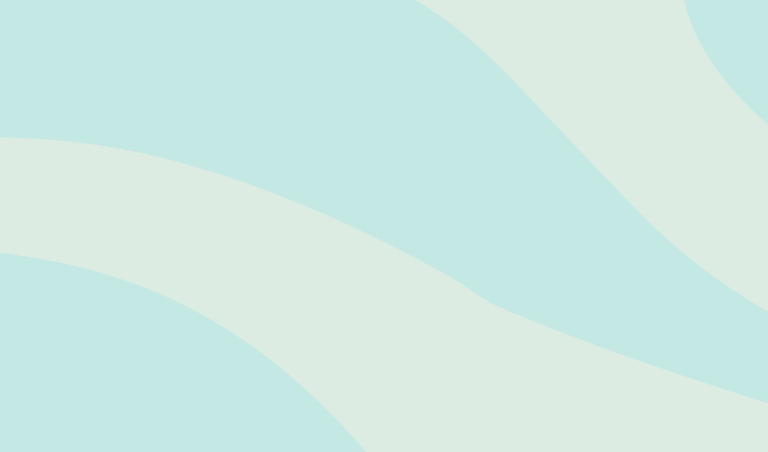
Reproduce this background procedurally as a Shadertoy shader.

```glsl
// Flat abstract background: two pale sand ribbons sweep down across aqua.
// Each ribbon edge is a chain of cubic Hermite spans, and the area between
// two edges is filled with antialiased coverage.

const vec3 AQUA = vec3(0.769, 0.910, 0.890);
const vec3 SAND = vec3(0.867, 0.925, 0.886);

// Cubic through two knots (position, height, slope), straight beyond its ends.
float span(vec3 a, vec3 b, float s) {
    float width = b.x - a.x;
    float c = clamp(s, a.x, b.x);
    float t = (c - a.x) / width;
    float u = 1.0 - t;
    float height = u * u * (1.0 + 2.0 * t) * a.y + t * t * (3.0 - 2.0 * t) * b.y
                 + width * t * u * (u * a.z - t * b.z);
    return height + (s - c) * (s < a.x ? a.z : b.z);
}

// Upper edge of the lower ribbon, with a soft bend right of the centre.
float lowerRibbonTop(float x) {
    vec3 k0 = vec3(0.0, 0.696, -0.034);
    vec3 k1 = vec3(0.2083, 0.652, -0.423);
    vec3 k2 = vec3(0.5859, 0.3877, -0.947);
    vec3 k3 = vec3(0.638, 0.3304, -0.93);
    vec3 k4 = vec3(0.6771, 0.3018, -0.71);
    vec3 k5 = vec3(1.0, 0.1079, -0.541);
    if (x < k1.x) return span(k0, k1, x);
    if (x < k2.x) return span(k1, k2, x);
    if (x < k3.x) return span(k2, k3, x);
    if (x < k4.x) return span(k3, k4, x);
    return span(k4, k5, x);
}

// Lower edge of the upper ribbon, an S-shaped slope.
float upperRibbonBottom(float x) {
    vec3 k0 = vec3(0.5404, 1.0, -0.93);
    vec3 k1 = vec3(0.6771, 0.8062, -1.776);
    vec3 k2 = vec3(0.8333, 0.5286, -1.725);
    vec3 k3 = vec3(1.0, 0.3106, -0.981);
    if (x < k1.x) return span(k0, k1, x);
    if (x < k2.x) return span(k1, k2, x);
    return span(k2, k3, x);
}

// Fills the positive side of an edge, smoothed over one pixel.
float coverage(float side) {
    float pixel = length(vec2(dFdx(side), dFdy(side)));
    return clamp(0.5 + side / max(pixel, 1e-6), 0.0, 1.0);
}

void mainImage(out vec4 fragColor, in vec2 fragCoord) {
    vec2 uv = fragCoord / iResolution.xy;

    // Lower ribbon: between its bent top and the hill in the lower left.
    float hill = span(vec3(0.0, 0.4405, -0.203), vec3(0.4766, 0.0, -1.979), uv.x);
    float lowerRibbon = coverage(lowerRibbonTop(uv.x) - uv.y) * coverage(uv.y - hill);

    // Upper ribbon: its corner edge is steep, so x is a function of y.
    float corner = span(vec3(0.7247, 1.0, -0.680), vec3(1.0, 0.8906, -0.136), uv.y);
    float upperRibbon = coverage(uv.y - upperRibbonBottom(uv.x)) * coverage(corner - uv.x);

    fragColor = vec4(mix(AQUA, SAND, max(lowerRibbon, upperRibbon)), 1.0);
}
```
